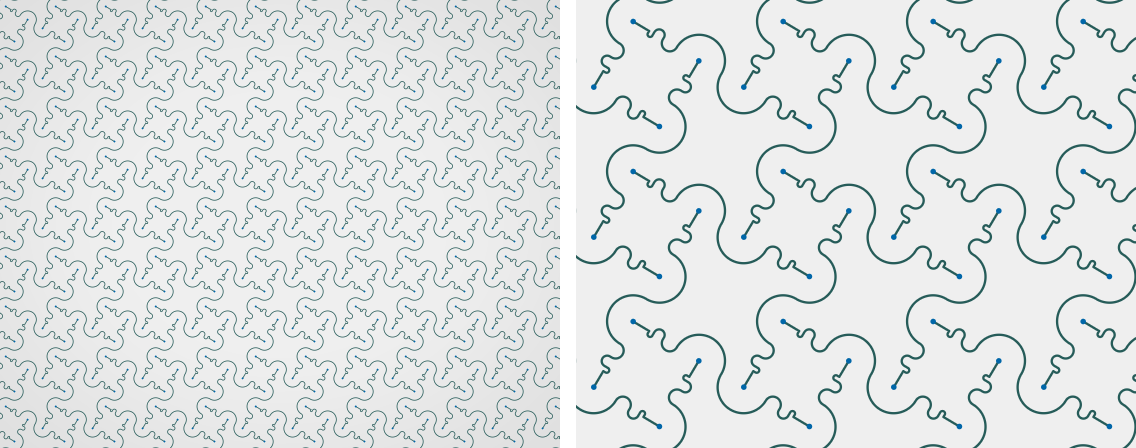
Left, the full canvas; right, a detail of the centre.
A Shadertoy shader for this pattern:

```glsl
// Square lattice of pinwheels: teal wavy threads with blue end dots on pale grey.

const float CELLS_ACROSS = 11.2;
const vec2 LATTICE_SHIFT = vec2(0.398, 0.0);
const vec2 ARM_START = vec2(-0.0875, 0.350);  // dot, relative to pinwheel centre
const vec2 ARM_END = vec2(0.5, 0.0);          // joint with the next pinwheel
const float STEM_LENGTH = 0.124;
const float LINE_HALF_WIDTH = 0.0078;
const float DOT_RADIUS = 0.0185;
const vec3 THREAD_COLOR = vec3(0.15, 0.36, 0.35);
const vec3 DOT_COLOR = vec3(0.0, 0.40, 0.66);

// Radius and straight leg length of each bend, growing away from the dot.
const vec2 BENDS[4] = vec2[4](
    vec2(0.017, 0.016), vec2(0.0365, 0.012), vec2(0.0535, 0.0), vec2(0.173, 0.0));

// Distance to a semicircle standing on two straight legs.
float bendDistance(vec2 p, float radius, float leg) {
    p.x = abs(p.x);
    if (p.y > leg) return abs(length(p - vec2(0.0, leg)) - radius);
    return length(vec2(p.x - radius, p.y - clamp(p.y, 0.0, leg)));
}

// Distance to a thread starting at the origin and meandering along +x.
float threadDistance(vec2 p) {
    float d = length(vec2(p.x - clamp(p.x, 0.0, STEM_LENGTH), p.y));
    float x = STEM_LENGTH;
    float side = -1.0;
    for (int i = 0; i < 4; i++) {
        float radius = BENDS[i].x;
        vec2 local = vec2(p.x - x - radius, p.y * side);
        d = min(d, bendDistance(local, radius, BENDS[i].y));
        x += 2.0 * radius;
        side = -side;
    }
    return d;
}

// Coordinates along and across the axis of one arm.
vec2 toArm(vec2 p) {
    vec2 axis = normalize(ARM_END - ARM_START);
    p -= ARM_START;
    return vec2(dot(p, axis), dot(p, vec2(-axis.y, axis.x)));
}

// Thread distance in x, dot-centre distance in y, for a whole pinwheel.
vec2 pinwheel(vec2 p) {
    vec2 d = vec2(1e3);
    for (int i = 0; i < 4; i++) {
        vec2 own = toArm(p);
        vec2 joined = toArm(2.0 * ARM_END - p);  // half turn about the joint
        d.x = min(d.x, min(threadDistance(own), threadDistance(joined)));
        d.y = min(d.y, length(own));
        p = vec2(-p.y, p.x);
    }
    return d;
}

// Part of a pixel-wide window covered by a stroke of the given half width.
float strokeCoverage(float d, float halfWidth, float pixel) {
    float upper = min(d + 0.5 * pixel, halfWidth);
    float lower = max(d - 0.5 * pixel, -halfWidth);
    return clamp((upper - lower) / pixel, 0.0, 1.0);
}

// Pale paper, slightly darker towards the corners.
vec3 paper(vec2 centred) {
    return vec3(mix(0.937, 0.875, smoothstep(0.5, 1.5, length(centred))));
}

void mainImage(out vec4 fragColor, in vec2 fragCoord) {
    float pixel = CELLS_ACROSS / iResolution.x;
    vec2 p = (fragCoord - 0.5 * iResolution.xy) * pixel + LATTICE_SHIFT;
    vec2 d = pinwheel(fract(p + 0.5) - 0.5);

    vec3 color = paper(2.0 * fragCoord / iResolution.xy - 1.0);
    color = mix(color, THREAD_COLOR, strokeCoverage(d.x, LINE_HALF_WIDTH, pixel));
    color = mix(color, DOT_COLOR, strokeCoverage(d.y, DOT_RADIUS, pixel));
    fragColor = vec4(color, 1.0);
}
```
